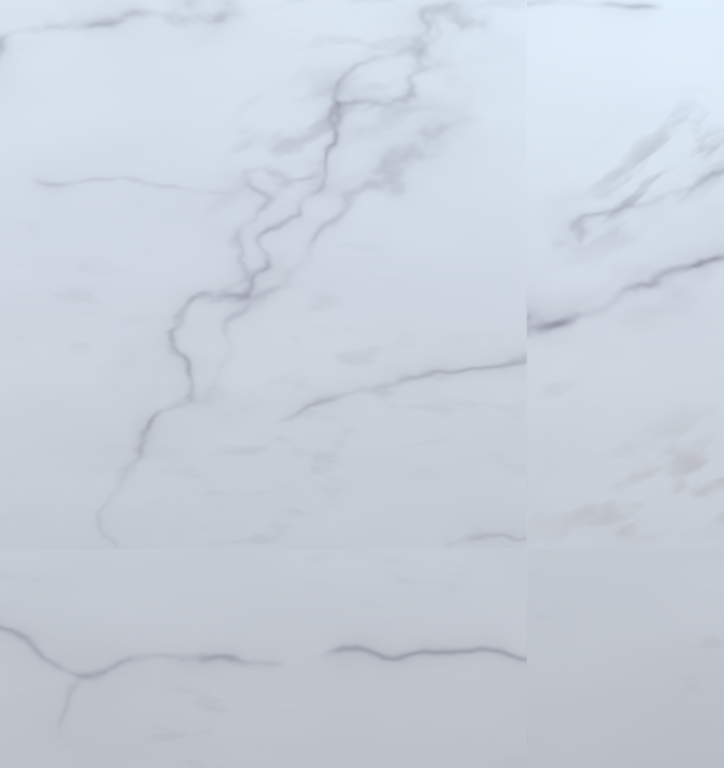
Write a WebGL 2 fragment shader that draws this texture.

```glsl
#version 300 es
precision highp float;
// Pale blue-grey marble slabs, joined by a vertical and a horizontal seam.
// Veins are bowed axes displaced by gradient noise, so they wander and braid;
// a soft light falloff, cloudy mottling and faint flat flecks fill the ground.
uniform vec2 u_resolution;
out vec4 fragColor;

const vec2 SEAM = vec2(0.686, 0.285);
const vec3 SHADE = vec3(0.735, 0.752, 0.783);
const vec3 LIGHT = vec3(0.858, 0.903, 0.948);
const vec3 GLOW = vec3(0.020, 0.032, 0.038);
const vec3 VEIN = vec3(0.51, 0.51, 0.565);
const vec3 BEIGE = vec3(0.68, 0.67, 0.67);

// Pseudo-random unit gradient of a lattice cell
vec2 gradientAt(vec2 cell) {
  uvec2 q = uvec2(ivec2(cell)) * uvec2(1597u, 3643u);
  uint h = (q.x ^ q.y) * 747796405u + 28913u;
  h = ((h >> 15) ^ h) * 277803u;
  h ^= h >> 13;
  float angle = float(h & 65535u) / 65536.0 * 6.28319;
  return vec2(cos(angle), sin(angle));
}

float gradientNoise(vec2 p) {
  vec2 i = floor(p), f = p - i;
  vec2 u = f * f * f * (f * (f * 6.0 - 15.0) + 10.0);
  vec2 e = vec2(1.0, 0.0);
  float low = mix(dot(gradientAt(i), f), dot(gradientAt(i + e), f - e), u.x);
  float high = mix(dot(gradientAt(i + e.yx), f - e.yx),
                   dot(gradientAt(i + 1.0), f - 1.0), u.x);
  return mix(low, high, u.y);
}

float fbm(vec2 p) {
  float sum = 0.0, gain = 1.0;
  for (int i = 0; i < 5; i++) {
    sum += gain * gradientNoise(p);
    p = mat2(1.6, 0.9, -0.9, 1.6) * p + 17.3;
    gain *= 0.48;
  }
  return sum;
}

// Vein from a to b: bow bends the axis, wander sets how far it strays
float vein(vec2 p, vec2 a, vec2 b, float bow, float wander, float thick) {
  vec2 axis = b - a;
  float len = length(axis);
  vec2 dir = axis / len;
  float t = dot(p - a, dir) / len;
  float d = dot(p - a, vec2(-dir.y, dir.x)) - bow * 4.0 * t * (1.0 - t);
  vec2 q = p * vec2(7.0, 10.0) + a * 37.0 + b * 11.0;
  float f = d + wander * fbm(q);
  float w = thick + 0.5 * fwidth(f);
  float core = exp(-f * f / (w * w));
  float halo = exp(-abs(f) / (4.0 * thick));
  float patches = smoothstep(-0.45, 0.35, fbm(q * 1.3 + 51.0));
  float ends = smoothstep(0.0, 0.12, t) * (1.0 - smoothstep(0.85, 1.0, t));
  return (0.7 * core + 0.4 * halo) * mix(0.2, 1.0, patches) * ends;
}

// Smoky cluster of broken streaks around an axis
float smoke(vec2 p, vec2 centre, vec2 size, float slope) {
  vec2 d = p - centre;
  d.y -= slope * d.x;
  float body = exp(-dot(d / size, d / size));
  return body * smoothstep(-0.05, 0.5, fbm(d * vec2(12.0, 24.0) + centre * 43.0));
}

float largeSlabVeins(vec2 p) {
  vec2 top = vec2(0.67, 1.0), foot = vec2(0.13, 0.25);
  float v = 0.46 * vein(p, top, foot, -0.09, 0.085, 0.0065);
  v += 0.26 * vein(p, top, vec2(0.27, 0.62), -0.055, 0.11, 0.009);
  v += 0.25 * vein(p, vec2(0.63, 0.86), vec2(0.25, 0.44), -0.04, 0.06, 0.007);
  v += 0.36 * vein(p, vec2(0.35, 0.45), vec2(0.72, 0.555), 0.0, 0.028, 0.0028);
  v += 0.38 * vein(p, vec2(-0.05, 0.90), vec2(0.34, 0.975), 0.045, 0.04, 0.0055);
  v += 0.22 * vein(p, vec2(0.03, 0.77), vec2(0.32, 0.755), 0.0, 0.04, 0.003);
  v += 0.30 * vein(p, vec2(0.57, 0.29), vec2(0.70, 0.32), 0.0, 0.05, 0.003);
  return v + 0.22 * smoke(p, vec2(0.40, 0.83), vec2(0.13, 0.06), 0.4);
}

float sideSlabVeins(vec2 p) {
  float v = 0.72 * vein(p, vec2(0.65, 0.56), vec2(0.99, 0.665), 0.0, 0.035, 0.0050);
  v += 0.35 * vein(p, vec2(0.65, 0.992), vec2(0.87, 0.99), 0.0, 0.015, 0.0035);
  v += 0.30 * vein(p, vec2(0.71, 0.67), vec2(1.0, 0.79), 0.0, 0.06, 0.0045);
  return v + 0.40 * smoke(p, vec2(0.87, 0.78), vec2(0.10, 0.06), 0.6);
}

float lowerSlabVeins(vec2 p) {
  float v = 0.50 * vein(p, vec2(-0.04, 0.20), vec2(0.14, 0.112), 0.0, 0.025, 0.0040);
  v += 0.48 * vein(p, vec2(0.10, 0.115), vec2(0.38, 0.148), 0.01, 0.035, 0.0042);
  v += 0.50 * vein(p, vec2(0.41, 0.145), vec2(0.73, 0.130), 0.014, 0.022, 0.0035);
  return v + 0.18 * vein(p, vec2(0.122, 0.125), vec2(0.105, 0.02), 0.0, 0.05, 0.006);
}

void main() {
  vec2 p = gl_FragCoord.xy / u_resolution.y;
  vec2 slab = smoothstep(vec2(-0.0015), vec2(0.0015), p - SEAM);
  vec2 grain = p + slab * vec2(3.7, 5.1);

  // Ground: light from above, strongest towards the upper right
  vec3 colour = mix(SHADE, LIGHT, p.y);
  colour += GLOW * smoothstep(0.3, 0.9, p.x) * smoothstep(0.5, 0.95, p.y);
  colour += 0.008 * (slab.x - 0.5) * (2.0 * slab.y - 1.0);
  colour += 0.012 * fbm(grain * vec2(4.0, 9.0));

  // Faint flat flecks and a warm stain above the lower seam
  float fleck = smoothstep(0.12, 0.65, fbm(grain * vec2(13.0, 34.0)));
  float area = smoothstep(-0.2, 0.4, gradientNoise(grain * 3.0 + 8.0));
  colour -= 0.040 * fleck * area;
  float stain = slab.x * slab.y * smoke(p, vec2(0.87, 0.36), vec2(0.13, 0.07), 0.3);
  colour = mix(colour, BEIGE, 0.55 * stain);

  float upper = mix(largeSlabVeins(p), sideSlabVeins(p), slab.x);
  float lower = lowerSlabVeins(p) * (1.0 - slab.x);
  float veins = mix(lower, upper, slab.y);
  fragColor = vec4(mix(colour, VEIN, clamp(veins, 0.0, 0.85)), 1.0);
}
```
